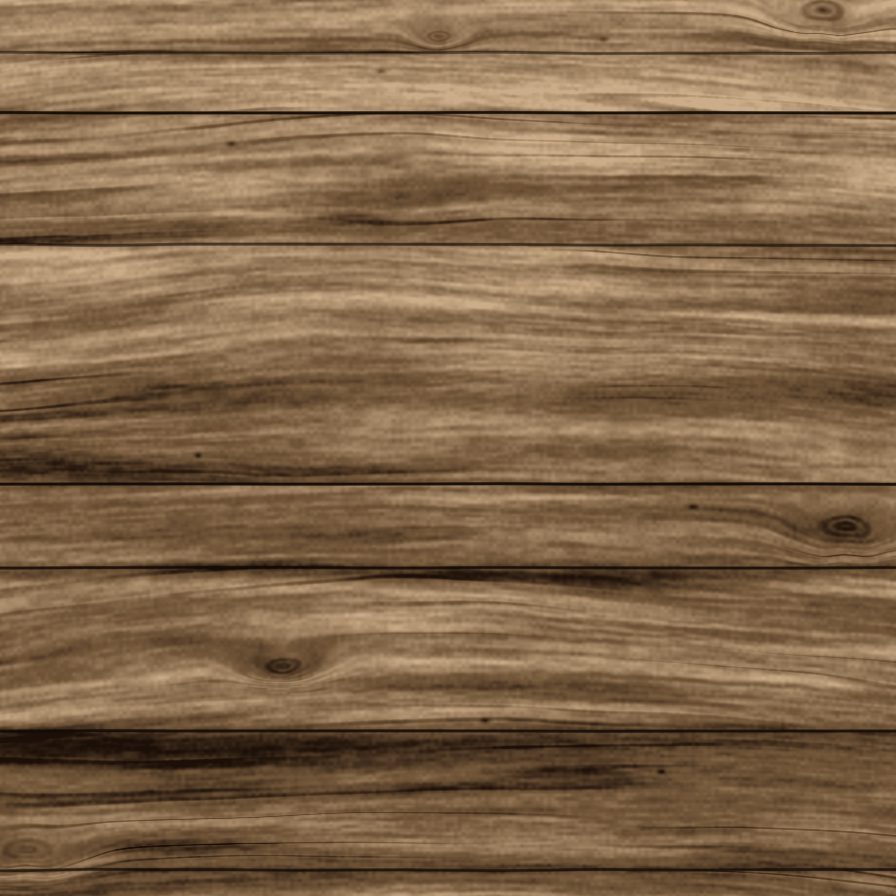
A three.js fragment shader for this texture:

```glsl
// Weathered brown wooden planks laid horizontally, with streaked grain, knots and dark seams.
varying vec2 vUv;

const vec3 DARK_WOOD = vec3(0.11, 0.06, 0.03);
const vec3 MID_WOOD = vec3(0.45, 0.34, 0.225);
const vec3 PALE_WOOD = vec3(0.80, 0.68, 0.54);
const vec3 SEAM_COLOR = vec3(0.06, 0.035, 0.02);

// Heights of the seven seams, and how strongly each is drawn
const vec4 LOW_SEAMS = vec4(0.029, 0.184, 0.366, 0.460);
const vec4 HIGH_SEAMS = vec4(0.727, 0.874, 0.941, 2.0);
const vec4 LOW_STRENGTH = vec4(0.80, 0.90, 0.90, 1.0);
const vec4 HIGH_STRENGTH = vec4(0.65, 1.0, 0.6, 0.0);
const float SEAM_WIDTH = 0.0013;
const float SHADOW_WIDTH = 0.005;

const float BASE_TONE = 0.655;
const float HEIGHT_LIGHT = 0.30;
const float GRAIN_BOW = 0.022;
const float GRAIN_WAVE = 0.028;
const float GRAIN_CONTRAST = 1.05;
const float VEIN_DEPTH = 0.28;
const int PIT_COUNT = 7;

float hash(vec2 p) {
  vec3 q = fract(vec3(p.xyx) * 0.1031);
  q += dot(q, q.yzx + 33.33);
  return fract((q.x + q.y) * q.z);
}

float noise(vec2 p) {
  vec2 cell = floor(p);
  vec2 f = fract(p);
  f = f * f * (3.0 - 2.0 * f);
  float low = mix(hash(cell), hash(cell + vec2(1.0, 0.0)), f.x);
  float high = mix(hash(cell + vec2(0.0, 1.0)), hash(cell + 1.0), f.x);
  return mix(low, high, f.y);
}

// Soft elongated stain
float stain(vec2 p, vec2 center, vec2 size) {
  vec2 d = (p - center) / size;
  return exp(-dot(d, d));
}

// Bends the grain height into rings around a knot and returns its darkness
float knot(vec2 p, vec2 center, float radius, inout float grainY) {
  vec2 d = (p - center) * vec2(0.45, 1.0);
  d.y += 0.35 * radius * (noise(p * 35.0) - 0.5);
  float r = length(d) / radius;
  float influence = exp(-r * r);
  grainY = mix(grainY, center.y + r * radius * 1.4, influence);
  float ring = smoothstep(0.16, 0.0, abs(r - 0.42));
  float eye = smoothstep(0.28, 0.05, r);
  return 0.17 * influence + 0.22 * ring + 0.28 * eye;
}

void main() {
  vec2 p = vUv;

  // Find the plank and collect seam lines and their shadows
  float plank = 0.0;
  float seam = 0.0;
  float shadow = 0.0;
  for (int i = 0; i < 8; i++) {
    float height = i < 4 ? LOW_SEAMS[i] : HIGH_SEAMS[i - 4];
    float strength = i < 4 ? LOW_STRENGTH[i] : HIGH_STRENGTH[i - 4];
    float wobble = noise(vec2(p.x * 9.0, float(i) * 7.3)) - 0.5;
    float d = p.y - height - 0.003 * wobble * (1.4 - strength);
    plank += step(0.0, d);
    seam = max(seam, strength * (1.0 - smoothstep(SEAM_WIDTH * 0.5, SEAM_WIDTH * 2.0, abs(d))));
    shadow += strength * exp(-abs(d) / SHADOW_WIDTH);
  }
  float seed = hash(vec2(plank, 17.0));
  vec2 offset = vec2(seed * 40.0, plank * 31.0);

  // Bowed, wavy grain height, bent further by knots
  float grainY = p.y - GRAIN_BOW * (0.4 + seed) * 4.0 * p.x * (1.0 - p.x);
  grainY += GRAIN_WAVE * (noise(vec2(p.x * 2.6, p.y * 9.0) + offset) - 0.5);
  grainY += 0.005 * (noise(vec2(p.x * 9.0, p.y * 25.0) + offset) - 0.5);
  float knots = knot(p, vec2(0.918, 0.987), 0.022, grainY);
  knots += 0.9 * knot(p, vec2(0.944, 0.410), 0.026, grainY);
  knots += 0.7 * knot(p, vec2(0.316, 0.258), 0.018, grainY);
  knots += 0.5 * knot(p, vec2(0.490, 0.960), 0.012, grainY);
  knots += 0.6 * knot(p, vec2(0.030, 0.055), 0.026, grainY);

  // Streaks from broad bands down to fine fibres
  float broad = noise(vec2(p.x * 1.8, grainY * 34.0) + offset) - 0.5;
  float medium = noise(vec2(p.x * 3.0, grainY * 85.0) + offset + 5.0) - 0.5;
  float fine = noise(vec2(p.x * 6.0, grainY * 190.0) + offset + 11.0) - 0.5;
  float fibre = noise(vec2(p.x * 45.0, grainY * 250.0) + offset) - 0.5;
  float blotch = noise(p * vec2(7.0, 22.0) + offset) - 0.5;
  float speck = noise(p * 230.0) - 0.5;
  float grain = 0.28 * broad + 0.28 * medium + 0.27 * fine + 0.17 * fibre + 0.17 * blotch + 0.10 * speck;

  // Thin dark veins that come and go along the grain
  float veinField = noise(vec2(p.x * 1.5, grainY * 55.0) + offset + 23.0);
  float vein = 1.0 - smoothstep(0.01, 0.09, abs(veinField - 0.5));
  vein *= smoothstep(0.35, 0.75, noise(vec2(p.x * 4.0, p.y * 16.0) + offset));

  // Dark weathering bands and a few bleached areas
  vec2 s = vec2(p.x, p.y + 0.012 * (noise(vec2(p.x * 4.0, p.y * 30.0)) - 0.5));
  float stains = 0.32 * stain(s, vec2(0.25, 0.935), vec2(0.45, 0.007));
  stains += 0.38 * stain(s, vec2(0.60, 0.748), vec2(0.65, 0.014));
  stains += 0.26 * stain(s, vec2(0.60, 0.555), vec2(0.75, 0.020));
  stains += 0.45 * stain(s, vec2(0.06, 0.478), vec2(0.22, 0.016));
  stains += 0.24 * stain(s, vec2(0.18, 0.414), vec2(0.18, 0.018));
  stains += 0.45 * stain(s, vec2(0.35, 0.359), vec2(0.80, 0.009));
  stains += 0.55 * stain(s, vec2(0.20, 0.166), vec2(0.75, 0.020));
  stains += 0.48 * stain(s, vec2(0.20, 0.058), vec2(0.13, 0.016));
  stains *= 0.85 + 0.9 * (medium + fine);
  float bleach = 0.16 * stain(s, vec2(0.65, 0.215), vec2(0.45, 0.018));
  bleach += 0.16 * stain(s, vec2(0.05, 0.705), vec2(0.10, 0.020));

  // Scattered small pits
  float pits = 0.0;
  for (int i = 0; i < PIT_COUNT; i++) {
    float id = float(i);
    vec2 center = vec2(hash(vec2(id, 3.0)), hash(vec2(id, 8.0)));
    pits += stain(p, center, vec2(0.005, 0.003));
  }

  // Combine tones and map them to wood colours
  float tone = BASE_TONE + HEIGHT_LIGHT * (p.y - 0.5) + 0.08 * (seed - 0.5);
  tone += GRAIN_CONTRAST * grain + bleach - VEIN_DEPTH * vein - stains - knots;
  tone -= 0.16 * shadow + 0.4 * pits;
  tone = clamp(tone, 0.0, 1.0);
  vec3 color = mix(DARK_WOOD, MID_WOOD, smoothstep(0.0, 1.0, min(tone * 2.0, 1.0)) * 0.4 + min(tone * 2.0, 1.0) * 0.6);
  color = mix(color, PALE_WOOD, max(tone * 2.0 - 1.0, 0.0));
  color = mix(color, SEAM_COLOR, seam * 0.92);
  gl_FragColor = vec4(color, 1.0);
}
```
